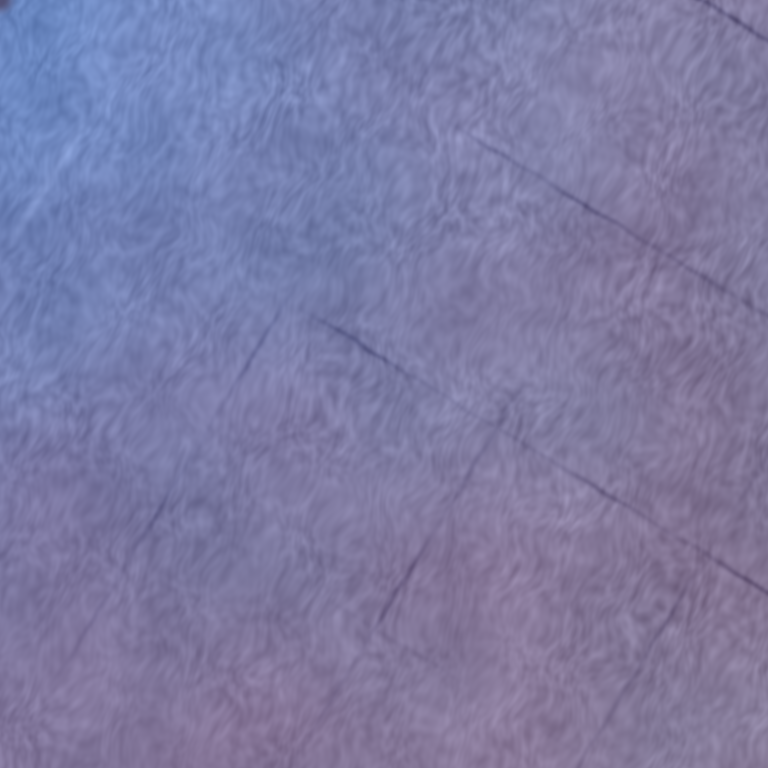
Give the GLSL for this texture, as a three.js fragment shader.

```glsl
// Worn stone floor tiles with faint slanted joints, under blue to mauve light.
varying vec2 vUv;

// Light on the floor, by corner
const vec3 LIGHT_BOTTOM_LEFT  = vec3(0.505, 0.455, 0.600);
const vec3 LIGHT_BOTTOM_RIGHT = vec3(0.520, 0.465, 0.580);
const vec3 LIGHT_TOP_LEFT     = vec3(0.420, 0.530, 0.760);
const vec3 LIGHT_TOP_RIGHT    = vec3(0.515, 0.495, 0.635);
const vec3 CORNER_SHADOW      = vec3(0.300, 0.270, 0.400);

// Tile grid
const vec2 TILE_AXIS     = vec2(0.855, -0.519);
const vec2 TILE_SIZE     = vec2(0.320, 0.307);
const vec2 TILE_ORIGIN   = vec2(0.003, 0.408);
const float JOINT_WIDTH  = 0.0042;
const float JOINT_DEPTH  = 0.105;
const float JOINT_WOBBLE = 0.004;

// Stone surface
const vec2 COARSE_GRAIN   = vec2(68.0, 42.0);
const vec2 FINE_GRAIN     = vec2(125.0, 72.0);
const float GRAIN_LEAN    = 0.22;
const float COARSE_AMOUNT = 0.075;
const float FINE_AMOUNT   = 0.050;
const float MOTTLE_AMOUNT = 0.050;
const float CLOUD_AMOUNT  = 0.050;
const float TINT_AMOUNT   = 0.030;

vec2 hashGradient(vec2 cell) {
  vec3 h = fract(cell.xyx * vec3(0.1031, 0.1030, 0.0973));
  h += dot(h, h.yzx + 33.33);
  float angle = 6.28318 * fract((h.x + h.y) * h.z);
  return vec2(cos(angle), sin(angle));
}

// Gradient noise, about -0.7 to 0.7
float gradientNoise(vec2 p) {
  vec2 i = floor(p);
  vec2 f = p - i;
  vec2 w = f * f * f * (f * (f * 6.0 - 15.0) + 10.0);
  vec2 e = vec2(0.0, 1.0);
  float a = dot(hashGradient(i), f);
  float b = dot(hashGradient(i + e.yx), f - e.yx);
  float c = dot(hashGradient(i + e.xy), f - e.xy);
  float d = dot(hashGradient(i + e.yy), f - e.yy);
  return mix(mix(a, b, w.x), mix(c, d, w.x), w.y);
}

vec3 floorLight(vec2 p) {
  vec3 low = mix(LIGHT_BOTTOM_LEFT, LIGHT_BOTTOM_RIGHT, p.x);
  vec3 high = mix(LIGHT_TOP_LEFT, LIGHT_TOP_RIGHT, smoothstep(-0.1, 1.0, p.x));
  return mix(low, high, smoothstep(-0.05, 1.0, p.y));
}

// Short leaning streaks, bent by a slow warp
float stoneGrain(vec2 p) {
  vec2 warp = vec2(gradientNoise(p * 14.0 + 3.7), gradientNoise(p * 14.0 + 51.2));
  vec2 q = vec2(p.x - GRAIN_LEAN * p.y, p.y) + 0.02 * warp;
  float patchGain = 1.0 + 0.7 * gradientNoise(p * 7.0 + 20.3);
  float grain = COARSE_AMOUNT * gradientNoise(q * COARSE_GRAIN + 7.1)
              + FINE_AMOUNT * gradientNoise(q * FINE_GRAIN + 130.6);
  return grain * patchGain * mix(0.8, 1.15, 0.5 * (p.x + p.y));
}

// Uneven wear along a joint: x runs along it, y numbers the joint
float jointWear(float along, float joint) {
  return 0.35 + 0.8 * smoothstep(-0.3, 0.4, gradientNoise(vec2(along * 9.0, joint * 7.3 + 40.4)));
}

float softLine(float distance, float width) {
  return exp(-distance * distance / (width * width));
}

float tileJoints(vec2 t) {
  vec2 wobble = JOINT_WOBBLE * vec2(gradientNoise(t * 25.0), gradientNoise(t * 25.0 + 9.5));
  vec2 grid = (t - TILE_ORIGIN + wobble) / TILE_SIZE;
  vec2 joint = floor(grid + 0.5);
  vec2 distance = (grid - joint) * TILE_SIZE;

  // Rising joints fade upward, falling joints fade toward the left
  float rising = softLine(distance.x, JOINT_WIDTH) * jointWear(t.y, joint.x)
               * step(-0.5, joint.x) * smoothstep(0.1, 0.3, t.y)
               * mix(0.75, 0.22, smoothstep(0.62, 0.78, t.y));
  float falling = softLine(distance.y, JOINT_WIDTH) * jointWear(t.x, joint.y + 20.0)
                * smoothstep(0.0, 0.12, t.x) * smoothstep(0.3, 0.7, t.y);
  return max(rising, falling);
}

// One joint on the bright side catches the light
float paleJoint(vec2 t) {
  float span = smoothstep(0.56, 0.63, t.y) * (1.0 - smoothstep(0.72, 0.80, t.y));
  return span * softLine(t.x + 0.342, 0.007);
}

void main() {
  vec2 p = vUv;
  vec2 t = vec2(dot(p, TILE_AXIS), dot(p, vec2(-TILE_AXIS.y, TILE_AXIS.x)));

  // Broad clouds, mottling and grain
  float shade = CLOUD_AMOUNT * gradientNoise(p * 3.3 + 12.4)
              + MOTTLE_AMOUNT * gradientNoise(p * vec2(13.0, 11.0) + 31.8)
              + stoneGrain(p);
  float tint = TINT_AMOUNT * gradientNoise(p * 5.0 + 70.2);

  vec3 color = floorLight(p) + shade * vec3(0.95, 1.0, 1.05) + tint * vec3(0.6, -0.4, -0.5);
  color -= JOINT_DEPTH * tileJoints(t) * vec3(1.0, 1.0, 0.95);
  color += 0.065 * paleJoint(t);

  // Small shadow in the upper left corner
  float corner = 1.0 - smoothstep(0.004, 0.024, length(p - vec2(0.0, 1.0)));
  color = mix(color, CORNER_SHADOW, 0.8 * corner);
  gl_FragColor = vec4(color, 1.0);
}
```
